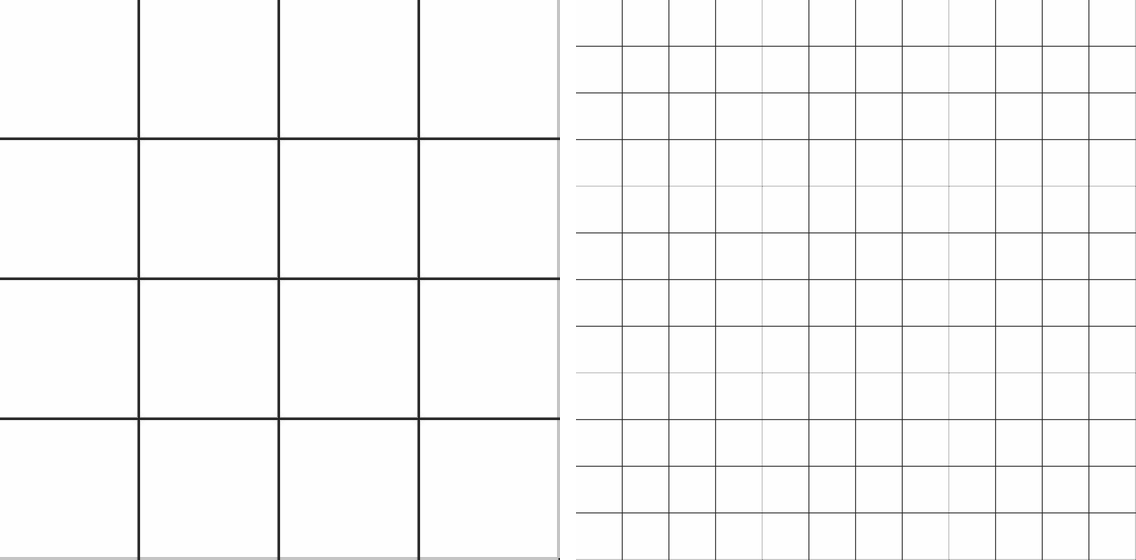
Left: one tile. Right: repeated 3 by 3.
A three.js fragment shader for this pattern:

```glsl
// Thin dark square grid, four cells across and down, with a pale grey border on the right and bottom.
varying vec2 vUv;

// Soft ink of the inner grid lines on each axis, none along the outer edge.
vec2 gridInk(vec2 p) {
  vec2 distanceToLine = abs(fract((p + 0.0022) * 4.0 + 0.5) - 0.5) / 4.0;
  vec2 inner = step(0.125, p) * step(p, vec2(0.875));
  return (1.0 - smoothstep(0.001, 0.0036, distanceToLine)) * inner;
}

// Faint mottling that fades out around each inner crossing.
float crossingSmudge(vec2 p) {
  vec2 offset = fract((p + 0.0022) * 4.0 + 0.5) - 0.5;
  vec2 inner = step(0.125, p) * step(p, vec2(0.875));
  float ripple = 0.5 + 0.5 * sin(offset.x * 240.0 + 1.0) * sin(offset.y * 210.0 + 2.0);
  return ripple * (1.0 - smoothstep(0.02, 0.07, length(offset))) * inner.x * inner.y;
}

void main() {
  // Measure down from the top so both axes share one layout.
  vec2 p = vec2(vUv.x, 1.0 - vUv.y);

  // Paper
  vec3 color = vec3(0.996) - 0.035 * crossingSmudge(p);

  // Grey border
  vec2 border = smoothstep(0.9935, 0.9955, p);
  color = mix(color, vec3(0.77), max(border.x, border.y));

  // Dark lines
  vec2 ink = gridInk(p);
  color = mix(color, vec3(0.13), max(ink.x, ink.y));

  // Dark tip where the borders meet
  float tip = 1.0 - smoothstep(0.001, 0.0025, length(p - vec2(0.9988, 0.9982)));
  color = mix(color, vec3(0.13), tip);

  gl_FragColor = vec4(color, 1.0);
}
```
